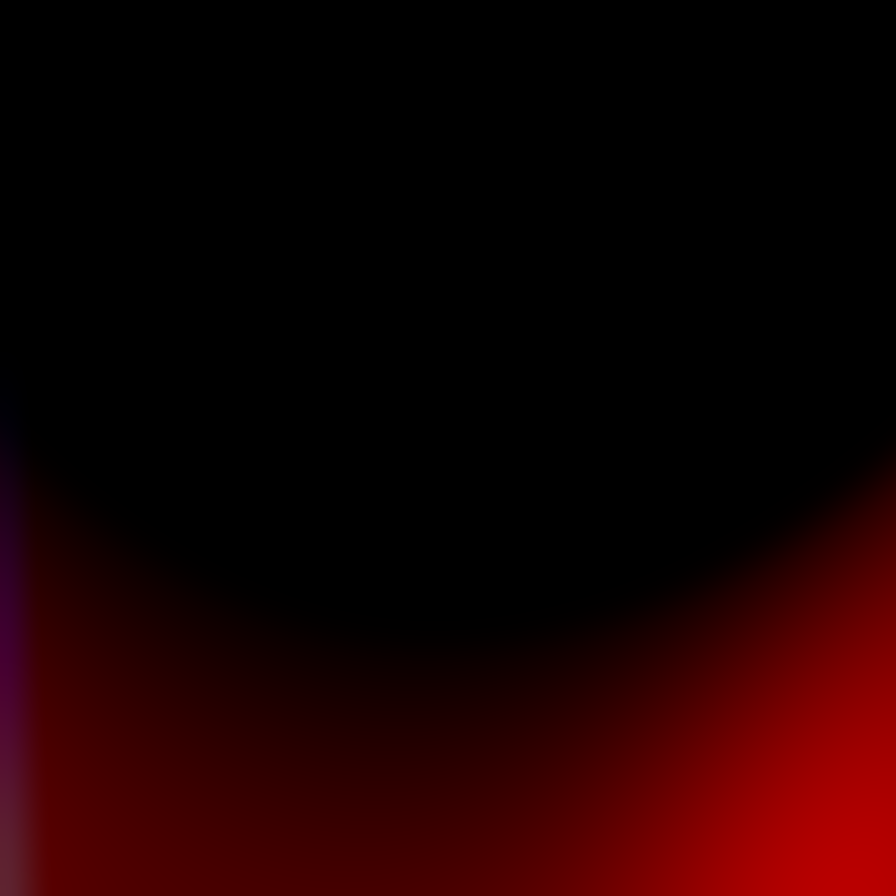
Write a Shadertoy shader that draws this background.

```glsl
// Dark backdrop with a red glow rising from a curved lower edge and a thin violet strip at the left
void mainImage(out vec4 fragColor, in vec2 fragCoord)
{
    vec2 uv = fragCoord / iResolution.xy;

    // Height at which the glow fades out: a bowl, a little steeper on the left
    float side = uv.x - 0.49;
    float fadeHeight = 0.3 + (side < 0.0 ? 1.02 : 0.85) * side * side;

    // Red strength along the floor: faint left rise and a hot spot at the right
    float hotSpot = (uv.x - 0.95) / 0.28;
    float floorRed = 0.245 + 0.13 * exp(-5.0 * uv.x) + 0.48 * exp(-hotSpot * hotSpot);

    // Vertical falloff, rounder toward the sides, with a softened end
    float rise = uv.y / fadeHeight;
    float roundness = mix(1.15, 1.8, 4.0 * side * side);
    float falloff = 1.0 - pow(rise, roundness);
    falloff = 0.5 * (falloff + sqrt(falloff * falloff + 0.003)) * smoothstep(1.15, 0.85, rise);
    vec3 color = vec3(floorRed * falloff, 0.0, 0.0);

    // Violet strip, turning dusty pink near the floor
    float stripWidth = mix(0.062, 0.035, clamp(uv.y / 0.6, 0.0, 1.0));
    float strip = smoothstep(stripWidth, 0.005, uv.x);
    color.b += 0.19 * strip * smoothstep(0.63, 0.25, uv.y);
    color.g += 0.14 * strip * smoothstep(0.28, 0.0, uv.y);

    fragColor = vec4(color, 1.0);
}
```
